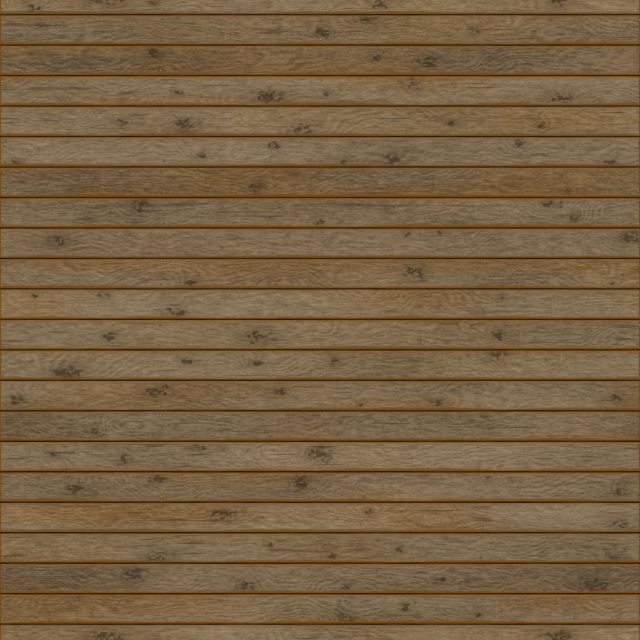
Give the GLSL for this texture, as a WebGL 1 fragment shader.

```glsl
precision highp float;
// Weathered timber cladding: full-width horizontal boards split by dark gaps with rusty edges.
// Grain is the contour lines of stretched noise, bent around scattered knots;
// fibres, cracks, stains and pairs of nails vary from board to board.
uniform vec2 u_resolution;

#define BOARDS 21.0        // boards over the canvas height
#define GAP_OFFSET 0.52    // height of the lowest gap, in boards
#define GAP_WIDTH 0.023    // half of the dark gap, in boards
#define RUST_WIDTH 0.062   // stained edge, in boards
#define RINGS 6.0          // grain lines across a board
#define KNOT_CELL 2.3      // length of board holding at most one knot
#define KNOT_CHANCE 0.42
#define NAIL_STEP 0.248    // nail spacing over the canvas width
#define NAIL_RADIUS 0.028  // in boards

const vec3 WOOD  = vec3(0.488, 0.415, 0.312);
const vec3 PALE  = vec3(0.630, 0.550, 0.435);
const vec3 OCHRE = vec3(0.505, 0.372, 0.215);
const vec3 RUST  = vec3(0.450, 0.280, 0.085);
const vec3 DARK  = vec3(0.265, 0.205, 0.135);
const vec3 GAP   = vec3(0.150, 0.095, 0.035);
const vec3 STEEL = vec3(0.660, 0.600, 0.500);

float hash(vec2 p) {
  vec3 q = fract(p.xyx * 0.1031);
  q += dot(q, q.yzx + 33.33);
  return fract((q.x + q.y) * q.z);
}

float noise(vec2 p) {
  vec2 i = floor(p), f = fract(p);
  f *= f * (3.0 - 2.0 * f);
  return mix(mix(hash(i), hash(i + vec2(1.0, 0.0)), f.x),
             mix(hash(i + vec2(0.0, 1.0)), hash(i + 1.0), f.x), f.y);
}

// x: bend of the grain around nearby knots, y: knot darkness
vec2 knots(vec2 q, float id) {
  vec2 result = vec2(0.0);
  float cell = floor(q.x / KNOT_CELL);
  float ragged = noise(q * vec2(7.0, 9.0) + id * 13.0) - 0.5;
  float speckle = noise(q * vec2(12.0, 17.0) + id * 5.0);
  for (int k = -1; k <= 1; k++) {
    vec2 key = vec2(cell + float(k) + 20.0, id * 7.0 + 3.0);
    float present = step(hash(key), KNOT_CHANCE);
    vec2 center = vec2((cell + float(k) + hash(key + 51.3)) * KNOT_CELL,
                       0.12 + 0.76 * hash(key + 87.7));
    float size = hash(key + 23.9);
    vec2 d = (q - center) / mix(0.08, 0.24, size * size);
    d.x *= mix(0.4, 0.9, hash(key + 12.1));
    float r = length(d) + 1.5 * ragged;
    result.x += present * 2.4 * exp(-0.2 * dot(d, d * vec2(0.4, 1.0)));
    float core = 1.0 - smoothstep(0.1, 1.4, r);
    float halo = 0.3 * exp(-0.25 * dot(d, d));
    result.y += present * (core * smoothstep(0.2, 0.65, speckle) + halo);
  }
  return result;
}

vec3 boardColor(vec2 q, float id) {
  vec2 seed = vec2(id * 17.3, id * 9.7);
  float tone = hash(vec2(id, 4.0)), warmth = hash(vec2(id, 9.0));
  vec2 knot = knots(q, id);

  // Cathedral grain and fine fibres
  float bend = 4.5 * noise(q * vec2(0.5, 1.2) + seed)
             + 0.8 * noise(q * vec2(1.9, 3.5) + seed);
  float grain = sin(6.2832 * (q.y * RINGS + bend * 1.8 + knot.x));
  float contrast = mix(0.25, 1.0, noise(q * vec2(0.5, 2.0) + seed + 31.0));
  float fibre = noise(q * vec2(3.5, 21.0) + seed) - 0.5;
  float grit = noise(q * vec2(13.0, 33.0) + seed) - 0.5;
  float cloud = noise(q * vec2(0.28, 1.1) + seed + 210.0) - 0.5;
  float light = 0.20 * grain * contrast + 0.50 * fibre + 0.48 * grit
              + 0.42 * (tone - 0.5) + 0.50 * cloud;

  // Broad ochre stains, then light and dark fibres
  float stain = smoothstep(0.3, 0.8, noise(q * vec2(0.22, 1.4) + seed + 70.0));
  vec3 color = mix(WOOD, OCHRE, stain * mix(0.1, 0.95, warmth));
  color = mix(color, PALE, clamp(light, 0.0, 1.0));
  color = mix(color, DARK, clamp(-light * 0.85, 0.0, 1.0));

  // Long cracks and knots
  float crack = smoothstep(0.83, 0.97, noise(q * vec2(0.7, 15.0) + seed + 120.0));
  color = mix(color, DARK, crack * mix(0.05, 0.5, hash(vec2(id, 15.0))));
  return mix(color, DARK * 0.8, clamp(knot.y, 0.0, 1.0) * 0.65);
}

vec3 cladding(vec2 p) {
  float s = p.y * BOARDS - GAP_OFFSET;
  float id = mod(floor(s), BOARDS);
  vec2 q = vec2(p.x * BOARDS, fract(s));
  vec3 color = boardColor(q, id);

  // Rusty edges, heavier along the lower edge and at the board ends
  float wear = noise(vec2(q.x * 0.6, id * 5.0)) + 0.4 * noise(q * vec2(6.0, 20.0));
  float width = RUST_WIDTH * (0.5 + 0.9 * wear);
  float lower = 1.0 - smoothstep(width * 0.6, width * 1.6, q.y);
  float upper = 1.0 - smoothstep(width * 0.2, width, 1.0 - q.y);
  float ends = 1.0 - smoothstep(0.02, 0.06, min(q.x, BOARDS - q.x));
  color = mix(color, OCHRE, 0.5 * (1.0 - smoothstep(0.04, 0.2, min(q.y, 1.0 - q.y))));
  color = mix(color, RUST, max(max(lower * 0.85, upper * 0.5), ends * 0.75));

  // Two nails per board at each support
  float post = floor((p.x - 0.006) / NAIL_STEP + 0.5);
  vec2 key = vec2(post + 5.0, id * 2.0 + step(0.5, q.y));
  vec2 nail = vec2((0.006 + post * NAIL_STEP) * BOARDS + 0.14 * (hash(key) - 0.5),
                   mix(0.17, 0.83, step(0.5, q.y)) + 0.06 * (hash(key + 40.0) - 0.5));
  float d = length(q - nail) / NAIL_RADIUS;
  color = mix(color, DARK, 0.5 * (1.0 - smoothstep(0.9, 2.0, d)));
  color = mix(color, STEEL, (1.0 - smoothstep(0.5, 1.2, d)) * mix(0.3, 1.0, hash(key + 9.0)));

  // Dark gap between boards
  float gap = 1.0 - smoothstep(GAP_WIDTH * 0.6, GAP_WIDTH * 1.3, min(q.y, 1.0 - q.y));
  return mix(color, GAP, gap * mix(0.65, 1.0, noise(vec2(q.x * 1.7, id * 3.0))));
}

void main() {
  // Four samples per pixel smooth the grain and edges
  vec3 sum = vec3(0.0);
  for (int i = 0; i < 4; i++) {
    vec2 shift = vec2(mod(float(i), 2.0), floor(float(i) * 0.5)) * 0.5 - 0.25;
    sum += cladding((gl_FragCoord.xy + shift) / u_resolution);
  }
  gl_FragColor = vec4(sum * 0.25, 1.0);
}
```
